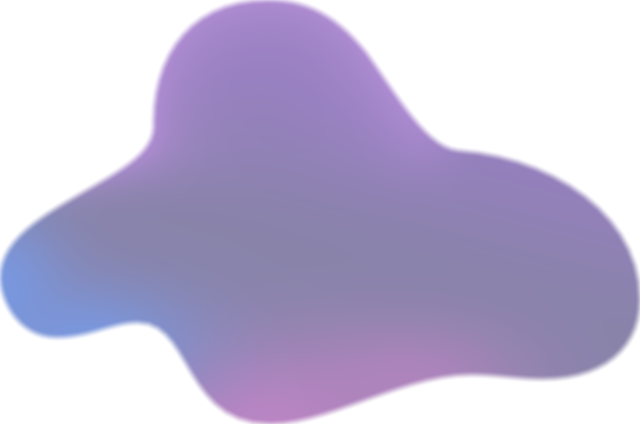
Reproduce this background procedurally as a Shadertoy shader.

```glsl
// A soft-edged violet blob with blue and pink glows on a white ground.

const vec2 CANVAS = vec2(150.6, 100.0);   // drawing units, origin lower left
const int STEPS = 14;                     // straight pieces per curve
const float EDGE_SOFTNESS = 1.1;

const vec3 WHITE  = vec3(1.0);
const vec3 SLATE  = vec3(0.535, 0.515, 0.665);
const vec3 VIOLET = vec3(0.59, 0.50, 0.75);
const vec3 LILAC  = vec3(0.69, 0.55, 0.83);
const vec3 BLUE   = vec3(0.47, 0.60, 0.89);
const vec3 PINK   = vec3(0.74, 0.52, 0.77);

// Running state of an outline being traced around a point.
struct Outline {
    vec2 pen;
    float dist2;
    float side;   // -1 inside, +1 outside
};

vec2 bezier(vec2 a, vec2 b, vec2 c, vec2 d, float t) {
    float s = 1.0 - t;
    return s * s * s * a + 3.0 * s * s * t * b + 3.0 * s * t * t * c + t * t * t * d;
}

// Squared distance to a segment, flipping the side at each ray crossing.
void lineTo(inout Outline o, vec2 p, vec2 end) {
    vec2 e = end - o.pen;
    vec2 w = p - o.pen;
    vec2 gap = w - e * clamp(dot(w, e) / max(dot(e, e), 1e-6), 0.0, 1.0);
    o.dist2 = min(o.dist2, dot(gap, gap));
    bool spans = (o.pen.y > p.y) != (end.y > p.y);
    if (spans && w.x < e.x * w.y / e.y) o.side = -o.side;
    o.pen = end;
}

void curveTo(inout Outline o, vec2 p, vec2 b, vec2 c, vec2 d) {
    vec2 a = o.pen;
    for (int i = 1; i <= STEPS; i++) {
        lineTo(o, p, bezier(a, b, c, d, float(i) / float(STEPS)));
    }
}

// Signed distance to the blob, negative inside.
float blobDistance(vec2 p) {
    vec2 top = vec2(63.1, 100.0);
    Outline o = Outline(top, 1e6, 1.0);
    // Head and left arm
    curveTo(o, p, vec2(45.5, 100.0), vec2(36.3, 87.8), vec2(36.1, 71.4));
    curveTo(o, p, vec2(36.7, 64.3), vec2(29.4, 60.4), vec2(19.6, 54.7));
    curveTo(o, p, vec2(9.8, 49.0), vec2(0.0, 43.5), vec2(0.0, 34.3));
    curveTo(o, p, vec2(0.4, 27.8), vec2(5.1, 20.4), vec2(13.3, 20.4));
    // Lower edge
    curveTo(o, p, vec2(21.2, 20.4), vec2(26.3, 23.9), vec2(32.4, 23.9));
    curveTo(o, p, vec2(45.3, 23.9), vec2(42.9, 0.0), vec2(63.7, 0.0));
    curveTo(o, p, vec2(77.3, 0.0), vec2(95.1, 11.6), vec2(110.8, 11.6));
    curveTo(o, p, vec2(116.9, 11.6), vec2(121.6, 10.6), vec2(127.8, 10.6));
    // Right arm and shoulder
    curveTo(o, p, vec2(141.6, 10.6), vec2(150.6, 17.6), vec2(150.6, 29.4));
    curveTo(o, p, vec2(150.6, 49.0), vec2(130.4, 62.9), vec2(107.8, 64.5));
    curveTo(o, p, vec2(100.4, 65.3), vec2(93.7, 77.1), vec2(86.3, 87.5));
    curveTo(o, p, vec2(79.4, 96.1), vec2(72.5, 100.0), top);
    return o.side * sqrt(o.dist2);
}

float glow(vec2 p, vec2 centre, vec2 radius) {
    vec2 q = (p - centre) / radius;
    return exp(-dot(q, q));
}

vec3 blobColor(vec2 p, float depth) {
    // Slate body turning violet along a slanted rise
    float rise = p.y + 0.25 * (p.x - 60.0);
    vec3 color = mix(SLATE, VIOLET, smoothstep(40.0, 88.0, rise));

    // Lilac rim around the head
    float headMask = smoothstep(46.0, 66.0, p.y) * (1.0 - smoothstep(92.0, 114.0, p.x));
    color = mix(color, LILAC, 0.95 * headMask * exp(-depth / 8.0));

    // Pink along the bottom
    color = mix(color, PINK, 0.95 * glow(p, vec2(63.0, -1.0), vec2(30.0, 19.0)));
    color = mix(color, PINK, 0.65 * glow(p, vec2(98.0, 10.0), vec2(26.0, 14.0)));

    // Blue in the left arm
    color = mix(color, BLUE, 0.90 * glow(p, vec2(0.0, 33.0), vec2(15.0, 17.0)));
    return mix(color, BLUE, 0.90 * glow(p, vec2(21.0, 19.0), vec2(25.0, 14.0)));
}

void mainImage(out vec4 fragColor, in vec2 fragCoord) {
    vec2 p = fragCoord / iResolution.xy * CANVAS;
    float d = blobDistance(p);
    float cover = 1.0 - smoothstep(-EDGE_SOFTNESS, EDGE_SOFTNESS, d);
    fragColor = vec4(mix(WHITE, blobColor(p, max(-d, 0.0)), cover), 1.0);
}
```
